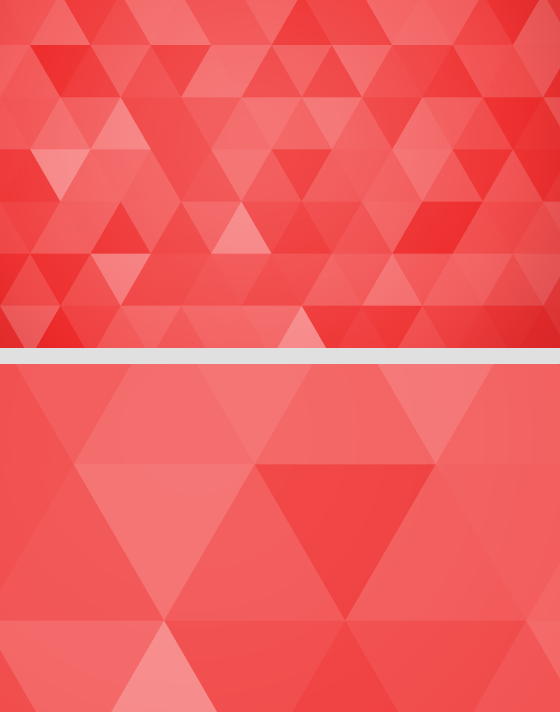
Top, the full canvas; bottom, a detail of the centre.
This background is drawn by a Shadertoy shader. Its source:

```glsl
// Lattice, in canvas heights
const float SIDE = 0.1734;
const float ROW_HEIGHT = 0.1498;
const float FIRST_ROW = 0.1213;

// Palette
const vec3 DEEP_RED = vec3(0.93, 0.13, 0.13);
const vec3 PALE_PINK = vec3(0.98, 0.66, 0.66);

// Shading
const vec2 GLOW_CENTER = vec2(0.45, 0.60);   // fraction of the canvas
const float GLOW_FALLOFF = 1.8;
const float BASE_TONE = 0.14;
const float GLOW_TONE = 0.36;
const float TONE_SPREAD = 0.44;
const float HIGHLIGHT_CHANCE = 0.10;
const float HIGHLIGHT_TONE = 0.24;
const float VIGNETTE = 0.09;
const int SAMPLES = 3;                       // per axis, smooths the edges

float hash(vec2 p) {
    vec3 q = fract(p.xyx * 0.1031);
    q += dot(q, q.yzx + 33.33);
    return fract((q.x + q.y) * q.z);
}

// Unique id of the equilateral triangle containing p
vec2 triangleId(vec2 p) {
    float row = (p.y - FIRST_ROW) / ROW_HEIGHT;
    vec2 skewed = vec2(p.x / SIDE - 0.5 * row, row);
    vec2 cell = floor(skewed);
    vec2 local = skewed - cell;
    float pointsDown = step(1.0, local.x + local.y);
    return vec2(2.0 * cell.x + pointsDown, cell.y);
}

// Random lightness of one triangle, with a few bright ones
float triangleTone(vec2 id) {
    float tone = TONE_SPREAD * (hash(id + 50.0) - 0.5);
    float highlight = step(hash(id + 91.0), HIGHLIGHT_CHANCE);
    return tone + HIGHLIGHT_TONE * highlight;
}

void mainImage(out vec4 fragColor, in vec2 fragCoord) {
    // Average the triangle tones over the pixel
    float tone = 0.0;
    for (int j = 0; j < SAMPLES; j++) {
        for (int i = 0; i < SAMPLES; i++) {
            vec2 offset = (vec2(i, j) + 0.5) / float(SAMPLES) - 0.5;
            tone += triangleTone(triangleId((fragCoord + offset) / iResolution.y));
        }
    }
    tone /= float(SAMPLES * SAMPLES);

    // Soft radial glow beneath the triangles
    float d = length(fragCoord - GLOW_CENTER * iResolution.xy) / iResolution.y;
    tone += BASE_TONE + GLOW_TONE * exp(-GLOW_FALLOFF * d * d);

    vec3 color = mix(DEEP_RED, PALE_PINK, clamp(tone, 0.0, 1.0));
    color *= 1.0 - VIGNETTE * smoothstep(0.7, 1.1, d);
    fragColor = vec4(color, 1.0);
}
```
